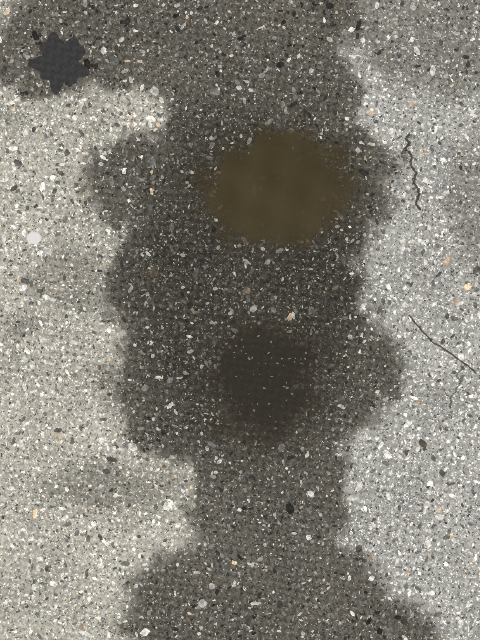
Write a WebGL 2 fragment shader that draws this texture.

```glsl
#version 300 es
precision highp float;
// Weathered gravel tarmac with a damp stain, two muddy puddles, cracks and a dead leaf.
uniform vec2 u_resolution;
out vec4 fragColor;

vec3 hash3(vec2 p) {
  vec3 q = fract(p.xyx * vec3(.1031, .1030, .0973));
  q += dot(q, q.yxz + 33.33);
  return fract((q.xxy + q.yzz) * q.zyx);
}

mat2 turn(float a) { return mat2(cos(a), sin(a), -sin(a), cos(a)); }

// Layered, rotated sines, about -1 to 1.
float waves(vec2 p) {
  float sum = 0., amp = .45;
  for (int i = 0; i < 6; i++) {
    p = turn(.9) * p * 1.75 + 1.3;
    sum += amp * sin(p.x + 1.6 * sin(p.y));
    amp *= .66;
  }
  return sum;
}

// Signed ellipse field, positive inside.
float blob(vec2 p, vec2 centre, vec2 radius) {
  return (1. - length((p - centre) / radius)) * min(radius.x, radius.y);
}

// Smooth union of a field with an ellipse.
float join(float f, vec2 p, vec2 centre, vec2 radius) {
  float b = blob(p, centre, radius), h = max(.025 - abs(f - b), 0.);
  return max(f, b) + h * h * 10.;
}

float spot(vec2 p, vec2 centre, vec2 radius) {
  return smoothstep(-.02, .025, blob(p, centre, radius));
}

// Cellular angular chips: rgb = random values of the chip, a = coverage.
vec4 chips(vec2 p, float freq, float density, float size) {
  vec2 g = p * freq, cell = floor(g);
  float soft = .5 * freq / u_resolution.y;
  vec4 best = vec4(0.);
  for (int n = 0; n < 9; n++) {
    vec2 id = cell + vec2(n % 3 - 1, n / 3 - 1);
    vec3 h = hash3(id + freq), k = hash3(id + freq * 2. + 51.);
    vec2 d = turn(k.x * 6.28) * (g - id - .15 - .7 * h.xy);
    d.x += (h.x - .5) * d.y;
    d = abs(d);
    float shape = max(d.x * (1. + 1.1 * k.y), d.x * (.4 + .6 * h.y) + d.y * .85);
    float r = size * (.35 + .65 * h.z * h.z);
    float cover = smoothstep(soft, -soft, shape - r) * step(k.z, density);
    if (cover > best.a) best = vec4(fract(h + k.yzx), cover);
  }
  return best;
}

// Outline of the damp stain.
float stain(vec2 p) {
  float f = blob(p, vec2(.30, .985), vec2(.27, .13));
  f = join(f, p, vec2(.08, .91), vec2(.10, .065));
  f = join(f, p, vec2(.41, .83), vec2(.15, .14));
  f = join(f, p, vec2(.43, .71), vec2(.19, .14));
  f = join(f, p, vec2(.25, .72), vec2(.13, .07));
  f = join(f, p, vec2(.365, .55), vec2(.20, .17));
  f = join(f, p, vec2(.43, .425), vec2(.195, .13));
  f = join(f, p, vec2(.31, .40), vec2(.135, .13));
  f = join(f, p, vec2(.425, .24), vec2(.125, .17));
  f = join(f, p, vec2(.40, .05), vec2(.205, .12));
  return join(f, p, vec2(.53, -.01), vec2(.15, .10));
}

// Wavering thin line from a to b.
float crack(vec2 p, vec2 a, vec2 b, float width, float wobble) {
  vec2 ab = b - a;
  p += wobble * vec2(waves(p.yy * 45.), waves(p.xx * 45. + 4.));
  float t = clamp(dot(p - a, ab) / dot(ab, ab), 0., 1.);
  return smoothstep(width + .0012, width - .0012, length(p - a - ab * t));
}

void main() {
  vec2 p = gl_FragCoord.xy / u_resolution.y;
  vec2 q = p + .017 * vec2(waves(p * 24.), waves(p * 24. + 9.));
  float mottle = waves(p * 14. + 3.), grit = waves(p * 210.);

  // Wetness, with an edge broken up by the gravel
  vec4 grain = chips(p, 270., .9, .55), lumps = chips(p, 75., .9, .6);
  float ragged = .022 * (grain.r - .5) * grain.a + .016 * (lumps.r - .5) * lumps.a;
  float wet = smoothstep(-.014, .014, stain(q) + ragged + .004 * grit);
  float core = smoothstep(-.05, .10, blob(q, vec2(.39, .56), vec2(.22, .32)));
  float damp = .5 * spot(q, vec2(.68, .98), vec2(.13));
  damp = max(damp, .4 * spot(q, vec2(.76, .68), vec2(.06, .12)));
  damp = max(damp, .6 * spot(q, vec2(.20, .40), vec2(.05)));
  damp = max(damp, .4 * spot(q, vec2(.18, .24), vec2(.10, .04)));
  damp = max(damp, .5 * spot(q, vec2(.03, .50), vec2(.03, .02)));
  damp = max(damp, .35 * spot(q, vec2(.12, .56), vec2(.08, .05)));

  // Tarmac ground
  vec3 dryColour = mix(vec3(.69, .675, .625), vec3(.65, .645, .62), smoothstep(.3, .55, p.x));
  vec3 dampColour = mix(vec3(.385, .37, .335), vec3(.262, .25, .222), core);
  float soak = max(wet, damp), dry = 1. - soak;
  vec3 colour = mix(dryColour, dampColour, soak);
  colour *= 1. + .07 * mottle + mix(.15, .24, wet) * grit;

  // Puddle masks
  float brownField = blob(q, vec2(.43, .705), vec2(.118, .085));
  float darkField = blob(q, vec2(.414, .405), vec2(.078, .088));
  float brown = smoothstep(-.014, .02, brownField + ragged);
  float dark = smoothstep(-.022, .026, darkField + ragged);
  float silt = smoothstep(-.05, .02, max(brownField, darkField));
  colour = mix(colour, vec3(.25, .23, .185), .5 * silt);

  // Gravel from fine grit to large chips
  for (float level = 0.; level < 5.; level++) {
    vec4 c = chips(p + level * .37, 270. * pow(.7, level), .68 - .13 * level, .48);
    float shine = mix(mix(.36, .98, c.g * c.g), mix(.5, 1.04, sqrt(c.g)), dry);
    shine *= mix(1., .48, step(c.r, mix(.42, .27, dry)));
    vec3 tint = mix(vec3(1., .985, .945), vec3(1., .88, .74), step(.95, c.b));
    float show = c.a * mix(.7 + .06 * level - .14 * core, .84, dry);
    show *= 1. - .45 * silt * step(level, 1.5);
    colour = mix(colour, shine * tint * (1. + .2 * grit), show);
  }

  // Muddy water
  float streak = sin(p.x * 85. + p.y * 40.) * sin(p.x * 31. - p.y * 55.);
  colour = mix(colour, vec3(.285, .252, .178) + .012 * (streak + mottle), .96 * brown);
  colour = mix(colour, vec3(.215, .2, .175) + .012 * grit, .92 * dark);
  vec4 flecks = chips(p, 110., .5, .24);
  colour = mix(colour, vec3(.58, .56, .5), .75 * flecks.a * dark * step(.4, flecks.g));

  // Cracks and a twig
  float split = crack(p, vec2(.635, .785), vec2(.655, .675), .0022, .006);
  split = max(split, .7 * crack(p, vec2(.72, .42), vec2(.705, .36), .0015, .005));
  split = max(split, crack(p, vec2(.64, .505), vec2(.672, .47), .0012, .002));
  split = max(split, crack(p, vec2(.672, .47), vec2(.745, .418), .0012, .002));
  colour = mix(colour, vec3(.2, .18, .155), .75 * split);

  // Lobed leaf, pale stone
  vec2 leaf = turn(.5) * (p - vec2(.094, .903));
  float angle = atan(leaf.y, leaf.x);
  float rim = .04 + .006 * cos(5. * angle) + .005 * sin(9. * angle);
  float leafMask = smoothstep(.002, -.002, length(leaf) - rim);
  colour = mix(colour, vec3(.25, .245, .245) + .03 * grit, leafMask);
  float stone = smoothstep(-.001, .002, blob(p, vec2(.053, .628), vec2(.012, .01)));
  colour = mix(colour, vec3(.89, .88, .87), stone);
  fragColor = vec4(clamp(colour, 0., 1.), 1.);
}
```
